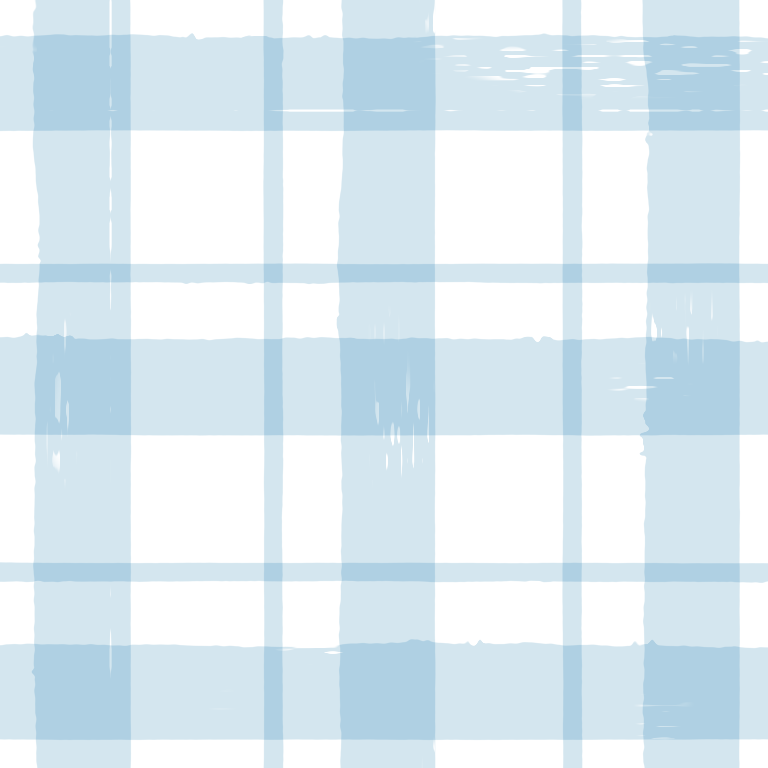
Write a WebGL 1 fragment shader that draws this pattern.

```glsl
precision highp float;

uniform vec2 u_resolution;

const vec3 PAPER = vec3(1.0);
const vec3 WASH = vec3(0.831, 0.902, 0.937);
const vec3 OVERLAP = vec3(0.686, 0.816, 0.890);

// Positions run from the left for columns and from the top for rows.
const float WIDE_START = 0.0475;
const float WIDE_END = 0.1700;
const float WIDE_PERIOD = 0.3965;
const float THIN_START = 0.3435;
const float THIN_END = 0.3680;
const float THIN_PERIOD = 0.3893;
const float SCRATCH_POS = 0.1440;

const float RAGGED = 0.0130;    // wander of the torn side of a wide band
const float CLEAN = 0.0018;     // wander of the straight sides
const float TEAR = 0.0160;      // reach of torn flecks
const float SCRATCH_HALF = 0.0014;

float hash(vec2 p) {
  return fract(sin(dot(p, vec2(127.1, 311.7))) * 4375.85);
}

float noise(vec2 p) {
  vec2 cell = floor(p);
  vec2 f = fract(p);
  f = f * f * (3.0 - 2.0 * f);
  float low = mix(hash(cell), hash(cell + vec2(1.0, 0.0)), f.x);
  float high = mix(hash(cell + vec2(0.0, 1.0)), hash(cell + 1.0), f.x);
  return mix(low, high, f.y);
}

// Slow drift plus bristle-sized jitter along an edge, about -0.5 to 0.5.
float wander(float along, float seed) {
  return 0.62 * noise(vec2(along * 6.0, seed))
       + 0.24 * noise(vec2(along * 26.0, seed + 7.0))
       + 0.14 * noise(vec2(along * 110.0, seed + 13.0)) - 0.5;
}

float cover(float across, float start, float end, float px) {
  return smoothstep(-0.5 * px, 0.5 * px, across - start)
       * smoothstep(-0.5 * px, 0.5 * px, end - across);
}

// Dashed dry-brush line running along the first band.
float scratch(float across, float along, float seed, float px) {
  float dash = 0.6 * noise(vec2(along * 7.0, seed))
             + 0.4 * noise(vec2(along * 75.0, seed + 3.0));
  float halfWidth = min(SCRATCH_HALF, 0.012 * (dash - 0.5));
  float d = abs(across - SCRATCH_POS) - halfWidth;
  return 1.0 - smoothstep(-0.5 * px, 0.5 * px, d);
}

// Rare thin gaps left by the bristles.
float dryGaps(float across, float along, float seed) {
  float patches = smoothstep(0.76, 0.86, noise(vec2(along * 7.0, across * 12.0) + seed));
  float bristle = noise(vec2(along * 30.0, across * 260.0) + seed);
  return patches * smoothstep(0.72, 0.82, bristle);
}

// Paint laid by all parallel bands of one direction.
float strokes(float across, float along, float seed, float px) {
  float paint = 0.0;
  float grain = noise(vec2(along, across) * 120.0 + seed);
  for (int i = 0; i < 3; i++) {
    float n = float(i);
    float s = seed + n * 31.0;

    // Wide band: torn first side, nearly straight second side.
    float shift = n * WIDE_PERIOD;
    float tornSpot = smoothstep(0.78, 0.95, noise(vec2(along * 24.0, s + 17.0)));
    float start = WIDE_START + shift + RAGGED * wander(along, s);
    start -= TEAR * tornSpot * (grain - 0.35);
    float end = WIDE_END + shift + CLEAN * wander(along * 1.5, s + 5.0);
    float wide = cover(across, start, end, px);
    wide *= 1.0 - dryGaps(across, along, s);
    if (i == 0) wide *= 1.0 - scratch(across, along, s + 11.0, px);
    paint = max(paint, wide);

    // Thin band: only two fit on the canvas.
    if (i < 2) {
      shift = n * THIN_PERIOD;
      start = THIN_START + shift + CLEAN * wander(along * 1.3, s + 19.0);
      end = THIN_END + shift + 1.6 * CLEAN * wander(along * 1.7, s + 23.0);
      end += 0.3 * TEAR * tornSpot * (grain - 0.4);
      paint = max(paint, cover(across, start, end, px));
    }
  }
  return paint;
}

void main() {
  vec2 p = gl_FragCoord.xy / u_resolution;
  p.y = 1.0 - p.y;
  float px = 1.5 / min(u_resolution.x, u_resolution.y);

  float columns = strokes(p.x, p.y, 2.0, px);
  float rows = strokes(p.y, p.x, 141.0, px);

  // Two translucent layers: one gives the wash, both give the overlap.
  float layers = columns + rows;
  vec3 color = mix(PAPER, WASH, min(layers, 1.0));
  color = mix(color, OVERLAP, max(layers - 1.0, 0.0));
  gl_FragColor = vec4(color, 1.0);
}
```
